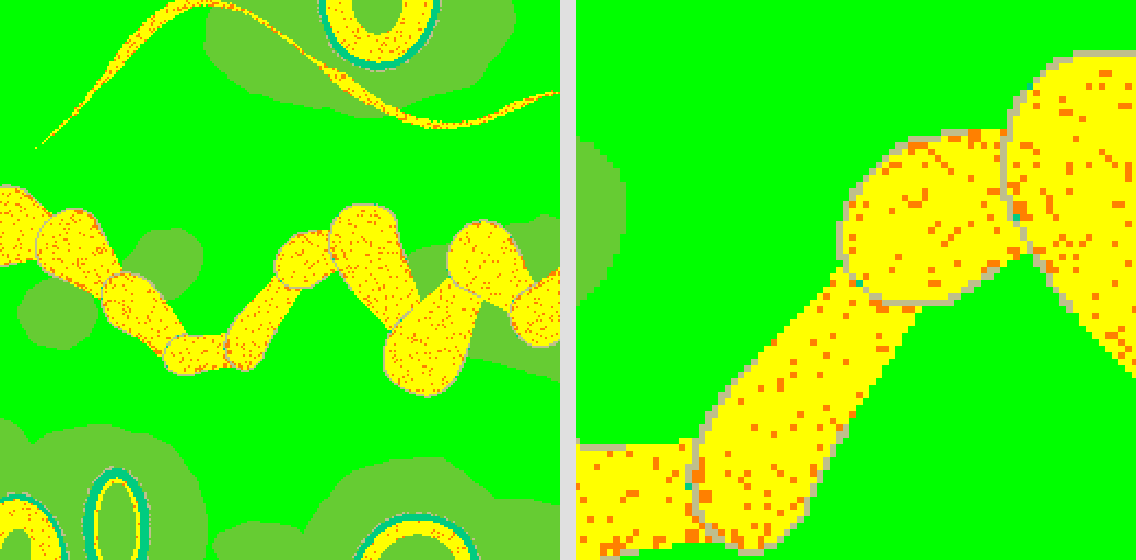
Left, the full canvas; right, a detail of the centre.
Reproduce this texture map procedurally as a three.js fragment shader.

```glsl
// Terrain class map: sandy lobes, a thin river, ringed lagoons and meadow patches on a flat plain.
varying vec2 vUv;

#define CELLS 256.0      // grid cells across the canvas
#define LOBES 10         // sand lobes in the chain
#define LOBE_STEP 0.105  // spacing of the lobes
#define LOBE_SWING 0.12  // height of the chain's meander
#define TAIL 0.022       // radius of a lobe's narrow end
#define OUTLINE 0.0042   // thickness of the stone line
#define SPECKLE 0.075    // share of orange grains in sand
#define WARP 0.035       // raggedness of the meadows

const vec3 PLAIN = vec3(0.0, 1.0, 0.0);
const vec3 MEADOW = vec3(0.4, 0.8, 0.2);
const vec3 SAND = vec3(1.0, 1.0, 0.0);
const vec3 GRAIN = vec3(1.0, 0.5, 0.0);
const vec3 TEAL = vec3(0.0, 0.8, 0.5);
const vec3 STONE = vec3(0.75, 0.75, 0.55);

float hash(vec2 p) {
  vec3 q = fract(p.xyx * 0.1031);
  q += dot(q, q.yzx + 33.33);
  return fract((q.x + q.y) * q.z);
}

float noise(vec2 p) {
  vec2 i = floor(p), f = fract(p);
  f = f * f * (3.0 - 2.0 * f);
  return mix(mix(hash(i), hash(i + vec2(1, 0)), f.x),
             mix(hash(i + vec2(0, 1)), hash(i + vec2(1, 1)), f.x), f.y);
}

// Approximate signed distance to an ellipse
float ellipse(vec2 p, vec2 centre, vec2 radius) {
  vec2 q = (p - centre) / radius;
  float k = length(q);
  return k * (k - 1.0) / max(length(q / radius), 0.0001);
}

vec3 sand(float grain, float density) {
  return grain < density ? GRAIN : SAND;
}

float meadows(vec2 p) {
  vec2 bend = vec2(noise(p * 9.0), noise(p * 9.0 + 40.0)) - 0.5;
  vec2 fray = vec2(noise(p * 34.0 + 9.0), noise(p * 34.0 + 70.0)) - 0.5;
  p += WARP * (bend + 0.3 * fray);
  float d = ellipse(p, vec2(0.65, 0.95), vec2(0.27, 0.15));
  d = min(d, ellipse(p, vec2(0.28, 0.525), vec2(0.07, 0.065)));
  d = min(d, ellipse(p, vec2(0.10, 0.44), vec2(0.07, 0.06)));
  d = min(d, ellipse(p, vec2(0.97, 0.468), vec2(0.29, 0.135)));
  d = min(d, ellipse(p, vec2(0.18, 0.06), vec2(0.195, 0.195)));
  d = min(d, ellipse(p, vec2(0.0, 0.15), vec2(0.09, 0.12)));
  d = min(d, ellipse(p, vec2(0.73, -0.03), vec2(0.21, 0.22)));
  d = min(d, ellipse(p, vec2(0.94, -0.03), vec2(0.22, 0.14)));
  return min(d, ellipse(p, vec2(0.47, 0.01), vec2(0.085, 0.06)));
}

// Lagoon: broken stone rim, teal band, sand band, meadow core
void lagoon(inout vec3 color, vec2 p, vec2 centre, vec2 radius, float band, float beach, float grain) {
  float d = ellipse(p, centre, radius) + 0.008 * (noise(p * 20.0) - 0.5);
  if (d < OUTLINE && grain > 0.45) color = STONE;
  if (d < 0.0) color = TEAL;
  if (d < -band) color = sand(grain, SPECKLE);
  if (d < -band - beach) color = MEADOW;
}

float riverHeight(float x) {
  return 0.715 + 0.28 * smoothstep(0.0, 0.36, x) - 0.225 * smoothstep(0.36, 0.8, x)
       + 0.06 * smoothstep(0.8, 1.0, x) + 0.012 * (noise(vec2(x * 16.0, 3.0)) - 0.5);
}

vec2 lobeCentre(float i) {
  return vec2(0.02 + LOBE_STEP * i, 0.475 + LOBE_SWING * cos(0.8 * i + 0.01 * i * i * i));
}

void main() {
  vec2 cell = floor(vUv * CELLS);
  vec2 p = (cell + 0.5) / CELLS;
  float grain = hash(cell + 17.0);
  vec3 color = meadows(p) < 0.0 ? MEADOW : PLAIN;

  lagoon(color, p, vec2(0.675, 1.005), vec2(0.108, 0.128), 0.013, 0.05, grain);
  lagoon(color, p, vec2(0.03, -0.01), vec2(0.092, 0.13), 0.009, 0.055, grain);
  lagoon(color, p, vec2(0.208, 0.06), vec2(0.06, 0.105), 0.017, 0.008, grain);
  lagoon(color, p, vec2(0.745, -0.03), vec2(0.115, 0.113), 0.013, 0.028, grain);

  // River: swells and thins, breaking up at its source
  float slope = (riverHeight(p.x + 0.004) - riverHeight(p.x - 0.004)) / 0.008;
  float across = abs(p.y - riverHeight(p.x)) / sqrt(1.0 + slope * slope);
  float swell = noise(vec2(p.x * 13.0, 8.0));
  float halfWidth = mix(0.003, 0.014, swell * swell) * smoothstep(0.04, 0.23, p.x);
  halfWidth += 0.003 * (hash(cell + 91.0) - 0.5);
  if (across < halfWidth && p.x > 0.05) color = sand(grain, mix(0.4, 0.14, swell));

  // Chain of tapered lobes, each with a stone line round its broad end
  vec2 q = p + 0.014 * (vec2(noise(p * 14.0 + 5.0), noise(p * 14.0 + 60.0)) - 0.5);
  for (int n = 0; n < LOBES; n++) {
    float i = float(n);
    vec2 head = lobeCentre(i);
    vec2 axis = lobeCentre(i + 1.0) - head;
    float along = dot(q - head, axis) / dot(axis, axis);
    float t = clamp(along, 0.0, 1.0);
    float d = length(q - head - axis * t) - mix(0.055 + 0.018 * cos(0.9 * i), TAIL, t);
    float rust = step(-0.009, d) * smoothstep(0.55, 0.75, noise(p * 11.0 + i));
    if (d < 0.0) color = sand(grain, SPECKLE + 0.4 * rust);
    if (abs(d) < 0.5 * OUTLINE && along < 0.3) color = grain > 0.96 ? TEAL : STONE;
  }

  gl_FragColor = vec4(color, 1.0);
}
```
